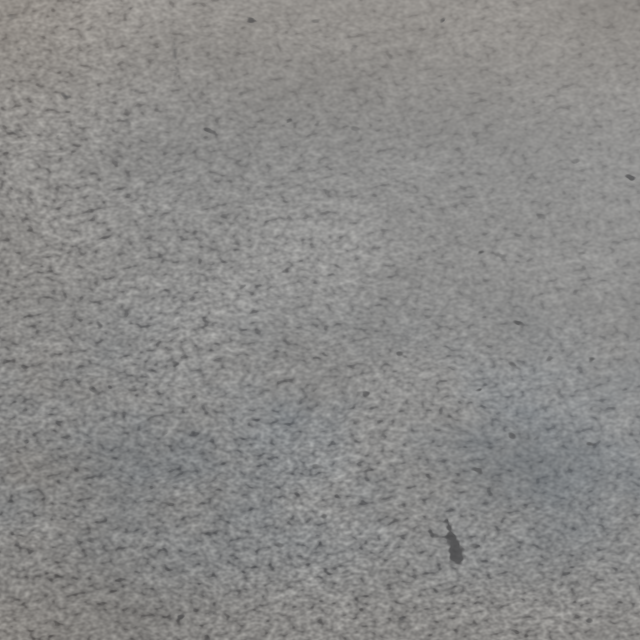
This texture is drawn by a Shadertoy shader. Its source:

```glsl
// Worn grey concrete with fine horizontal grain, cool stains and sparse dark pits.

const vec3  BASE_GREY     = vec3(0.541, 0.540, 0.536);
const vec3  WARM_TINT     = vec3(0.012, 0.000, -0.012);
const vec3  COOL_TINT     = vec3(-0.026, -0.014, -0.002);
const vec3  PIT_COLOR     = vec3(0.29, 0.29, 0.295);
const vec2  GRAIN_FREQ    = vec2(84.0, 124.0);
const vec2  FINE_FREQ     = vec2(140.0, 190.0);
const vec2  CLUMP_FREQ    = vec2(30.0, 52.0);
const float GRAIN_AMOUNT  = 0.108;
const float FINE_AMOUNT   = 0.066;
const float CLUMP_AMOUNT  = 0.062;
const float DIMPLE_AMOUNT = 0.055;
const float PATCH_AMOUNT  = 0.044;
const float PIT_CELLS     = 17.0;
const float PIT_CHANCE    = 0.30;

vec2 hash2(vec2 cell) {
    uvec2 q = uvec2(ivec2(cell) + 4096);
    uint h = q.x * 1597334677u ^ q.y * 3812015801u;
    h = (h ^ (h >> 15)) * 2246822519u;
    h ^= h >> 13;
    uint k = h * 3266489917u;
    k ^= k >> 16;
    return vec2(h & 65535u, k & 65535u) / 65535.0;
}

float cornerSlope(vec2 cell, vec2 offset) {
    float angle = 6.28319 * hash2(cell).y;
    return dot(vec2(cos(angle), sin(angle)), offset);
}

float gradientNoise(vec2 p) {
    vec2 i = floor(p), f = p - i;
    vec2 u = f * f * f * (f * (f * 6.0 - 15.0) + 10.0);
    vec2 e = vec2(1.0, 0.0);
    return mix(mix(cornerSlope(i, f), cornerSlope(i + e, f - e), u.x),
               mix(cornerSlope(i + e.yx, f - e.yx), cornerSlope(i + 1.0, f - 1.0), u.x), u.y);
}

// Noise on a slanted lattice, so that its rows and columns do not show
float slantedNoise(vec2 p, float slant) {
    return gradientNoise(vec2(p.x + slant * p.y, p.y - slant * p.x));
}

float fbm(vec2 p) {
    float sum = 0.0, amp = 1.0;
    for (int octave = 0; octave < 4; octave++) {
        sum += amp * gradientNoise(p);
        p = mat2(0.8, 0.6, -0.6, 0.8) * p * 2.03 + 17.3;
        amp *= 0.55;
    }
    return sum;
}

// Distance to a segment whose radius grows from r0 to r1
float taperedStroke(vec2 p, vec2 a, vec2 b, float r0, float r1) {
    vec2 ab = b - a;
    float t = clamp(dot(p - a, ab) / dot(ab, ab), 0.0, 1.0);
    return length(p - a - ab * t) - mix(r0, r1, t);
}

// Scattered pits, one at most per grid cell
float pits(vec2 p, float ragged) {
    vec2 cell = floor(p * PIT_CELLS);
    vec2 place = hash2(cell + 301.0), kind = hash2(cell + 733.0);
    vec2 d = p - (cell + 0.2 + 0.6 * place) / PIT_CELLS;
    d.y += d.x * (kind.y - 0.5);
    float radius = mix(0.0022, 0.0055, kind.y * kind.y);
    float dist = length(d * vec2(0.75, 1.15)) - radius + 0.007 * ragged;
    float depth = mix(0.25, 0.75, place.x * place.x);
    return step(kind.x, PIT_CHANCE) * depth * (1.0 - smoothstep(-0.003, 0.003, dist));
}

void mainImage(out vec4 fragColor, in vec2 fragCoord) {
    vec2 uv = fragCoord / iResolution.xy;

    // Broad wear and grain, rougher toward the left and the bottom
    float wear = fbm(uv * vec2(3.0, 4.5) + 5.0);
    float stain = fbm(uv * vec2(4.0, 6.0) + 41.0);
    vec2 warped = uv + 0.006 * vec2(wear, stain);
    float grain = slantedNoise(warped * GRAIN_FREQ, 0.33);
    float fine = slantedNoise(warped * FINE_FREQ + 60.0, -0.37);
    float clump = slantedNoise(warped * CLUMP_FREQ + 20.0, -0.2);
    float smoothCorner = smoothstep(0.45, 1.5, uv.x * 0.7 + uv.y);
    float rough = mix(1.2, 0.55, smoothCorner) * (1.0 + 0.3 * wear);

    // Large scale light and stains
    vec3 color = BASE_GREY;
    color += 0.040 * (smoothstep(0.0, 0.55, uv.y) - 0.65);
    color += 0.020 * (uv.x - 0.5) + PATCH_AMOUNT * wear;
    float coolBand = smoothstep(0.03, 0.25, uv.y) * (1.0 - smoothstep(0.35, 0.6, uv.y));
    color += COOL_TINT * coolBand * clamp(0.55 + 1.3 * stain, 0.0, 1.3);
    float warmth = smoothstep(0.72, 1.0, uv.y) + 0.5 * (1.0 - smoothstep(0.0, 0.3, uv.x))
                 + 0.4 * (1.0 - smoothstep(0.0, 0.15, uv.y));
    color += WARM_TINT * warmth;

    // Grain with a faint tint and soft dark dimples
    float relief = GRAIN_AMOUNT * grain + FINE_AMOUNT * fine + CLUMP_AMOUNT * clump;
    relief -= DIMPLE_AMOUNT * smoothstep(0.28, 0.65, -grain - 0.5 * clump);
    color += rough * relief * vec3(1.0, 1.0, 0.96);

    // Dark pits, a wedge-shaped gouge and a faint scratch
    float dark = pits(uv, grain);
    float gouge = taperedStroke(uv, vec2(0.699, 0.187), vec2(0.714, 0.131), 0.002, 0.012);
    dark = max(dark, 0.8 * (1.0 - smoothstep(-0.003, 0.003, gouge + 0.006 * grain)));
    float scratch = taperedStroke(uv, vec2(0.271, 0.955), vec2(0.277, 0.858), 0.001, 0.002);
    float broken = smoothstep(-0.15, 0.3, clump + 0.5 * grain);
    dark = max(dark, 0.45 * broken * (1.0 - smoothstep(-0.002, 0.005, scratch)));
    color = mix(color, PIT_COLOR, dark);

    fragColor = vec4(clamp(color, 0.0, 1.0), 1.0);
}
```
